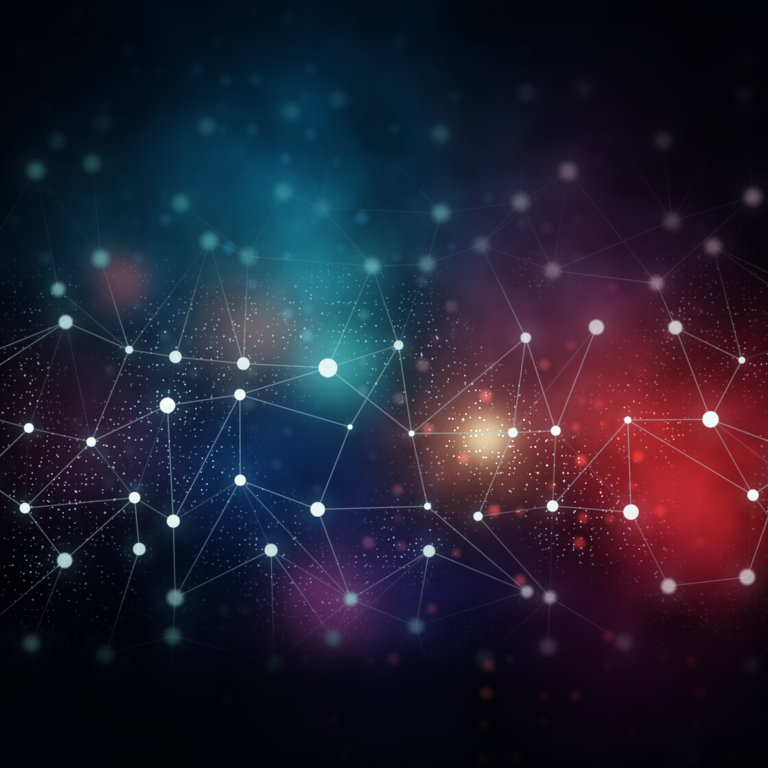
Give the GLSL for this background, as a Shadertoy shader.

```glsl
// A glowing network of linked nodes floating over a dark, colourful nebula.
// Gaussian glows warped by gradient noise form the clouds; a jittered lattice
// supplies nodes and links, which blur away from a horizontal band of focus.

#define NET_CELLS 10.0      // lattice cells across the canvas
#define HUB vec2(0.427, 0.521)
#define FOCUS_Y 0.42        // height of the sharp band
#define FOCUS_HALF 0.205    // half height of the sharp band
#define LINK_WIDTH 0.0006
#define LINK_ALPHA 0.42
#define CLOUD_WARP 0.045
#define EXPOSURE 1.1

vec2 hash2(vec2 p) {
    vec3 q = fract(p.xyx * vec3(0.1031, 0.1030, 0.0973));
    q += dot(q, q.yzx + 33.33);
    return fract((q.xx + q.yz) * q.zy);
}

float gradientCorner(vec2 cell, vec2 f, vec2 corner) {
    return dot(hash2(cell + corner + 57.0) * 2.0 - 1.0, f - corner);
}

float gradientNoise(vec2 p) {
    vec2 i = floor(p), f = p - i;
    vec2 u = f * f * f * (f * (f * 6.0 - 15.0) + 10.0);
    return mix(mix(gradientCorner(i, f, vec2(0, 0)), gradientCorner(i, f, vec2(1, 0)), u.x),
               mix(gradientCorner(i, f, vec2(0, 1)), gradientCorner(i, f, vec2(1, 1)), u.x), u.y);
}

float fbm(vec2 p) {
    float sum = 0.0, amp = 0.6;
    for (int i = 0; i < 4; i++) {
        sum += amp * gradientNoise(p);
        p = p * 2.03 + 11.7;
        amp *= 0.5;
    }
    return sum;
}

float glow(vec2 p, float x, float y, float radius) {
    vec2 d = (p - vec2(x, y)) / radius;
    return exp(-dot(d, d));
}

float focusAt(float y) {
    return exp(-pow(abs(y - FOCUS_Y) / FOCUS_HALF, 4.0));
}

// Coloured clouds, from cool upper left to hot lower right
vec3 nebula(vec2 uv) {
    vec2 p = uv + CLOUD_WARP * vec2(fbm(uv * 5.0), fbm(uv * 5.0 + 31.0));
    vec3 c = vec3(0.004, 0.006, 0.025);
    c += vec3(0.00, 0.07, 0.13) * glow(p, 0.40, 0.83, 0.22);
    c += vec3(0.02, 0.20, 0.27) * glow(p, 0.40, 0.69, 0.20);
    c += vec3(0.08, 0.34, 0.36) * glow(p, 0.43, 0.65, 0.08);
    c += vec3(0.02, 0.10, 0.14) * glow(p, 0.16, 0.66, 0.15);
    c += vec3(0.02, 0.11, 0.25) * glow(p, 0.33, 0.40, 0.16);
    c += vec3(0.05, 0.05, 0.18) * glow(p, 0.52, 0.28, 0.17);
    c += vec3(0.17, 0.06, 0.10) * glow(p, 0.12, 0.45, 0.11);
    c += vec3(0.30, 0.06, 0.04) * glow(p, 0.16, 0.637, 0.035);
    c += vec3(0.42, 0.20, 0.10) * glow(p, 0.33, 0.56, 0.07);
    c += vec3(0.15, 0.07, 0.16) * glow(p, 0.74, 0.66, 0.17);
    c += vec3(0.28, 0.10, 0.13) * glow(p, 0.67, 0.53, 0.10);
    c += vec3(0.50, 0.09, 0.07) * glow(p, 0.80, 0.46, 0.11);
    c += vec3(0.75, 0.08, 0.05) * glow(p, 0.90, 0.36, 0.11);
    c += vec3(0.30, 0.04, 0.07) * glow(p, 0.96, 0.44, 0.14);
    c += vec3(0.13, 0.02, 0.09) * glow(p, 0.82, 0.23, 0.14);
    c += vec3(0.28, 0.07, 0.14) * glow(p, 0.43, 0.23, 0.07);
    c += vec3(0.62, 0.29, 0.13) * glow(p, 0.61, 0.42, 0.085);
    c *= 1.0 + 0.9 * fbm(uv * 7.0 + 4.0);
    c += vec3(0.15, 0.60, 0.55) * glow(uv, HUB.x + 0.015, HUB.y + 0.005, 0.06);
    c += vec3(1.30, 1.15, 0.75) * glow(uv, 0.633, 0.430, 0.027);
    return 1.0 - exp(-c * EXPOSURE);
}

// Random soft dots, one at most in each cell
float specks(vec2 uv, float cells, float radius, float soft, float keep) {
    vec2 id = floor(uv * cells);
    vec2 rnd = hash2(id + cells), kind = hash2(id + cells + 71.0);
    float d = length(uv - (id + 0.25 + 0.5 * rnd) / cells);
    float r = radius * mix(0.4, 1.0, kind.y);
    return step(kind.x, keep) * kind.y * (1.0 - smoothstep(max(r - soft, 0.0), r + soft, d));
}

vec2 nodeAt(vec2 cell) {
    if (cell == floor(HUB * NET_CELLS)) return HUB;
    return (cell + 0.12 + 0.76 * hash2(cell + 5.0)) / NET_CELLS;
}

float segmentDistance(vec2 p, vec2 a, vec2 b) {
    vec2 pa = p - a, ba = b - a;
    return length(pa - ba * clamp(dot(pa, ba) / dot(ba, ba), 0.0, 1.0));
}

void mainImage(out vec4 fragColor, in vec2 fragCoord) {
    float px = 1.0 / min(iResolution.x, iResolution.y);
    vec2 uv = (fragCoord - 0.5 * iResolution.xy) * px + 0.5;
    float focus = focusAt(uv.y);
    vec3 col = nebula(uv);

    // Fine dust gathers in drifts, with warm embers on the right
    float drift = focus * smoothstep(-0.25, 0.3, fbm(uv * 6.0 + 9.0));
    float dust = specks(uv, 85.0, 0.0014, px, 0.5) + specks(uv + 0.37, 140.0, 0.0009, px, 0.45);
    col += vec3(0.62, 0.75, 0.85) * dust * drift;
    float embers = specks(uv, 26.0, 0.008, 0.005, 0.4);
    float emberZone = glow(uv, 0.68, 0.34, 0.22);
    col += embers * (vec3(0.55, 0.16, 0.10) * emberZone + vec3(0.05, 0.15, 0.18) * glow(uv, 0.36, 0.58, 0.3));

    // Links and nodes from the surrounding lattice cells
    vec2 home = floor(uv * NET_CELLS);
    float links = 0.0;
    vec3 tint = mix(vec3(0.35, 0.78, 0.76), vec3(0.75, 0.60, 0.68), smoothstep(0.48, 0.78, uv.x));
    vec4 nodes = vec4(0.0);
    for (int k = 0; k < 9; k++) {
        vec2 cell = home + vec2(k % 3 - 1, k / 3 - 1);
        vec2 a = nodeAt(cell), rnd = hash2(cell + 23.0);
        for (int j = 0; j < 3; j++) {
            vec2 stepTo = j == 0 ? vec2(1, 0) : j == 1 ? vec2(0, 1) : vec2(1, rnd.x < 0.5 ? 1.0 : -1.0);
            float d = segmentDistance(uv, a, nodeAt(cell + stepTo));
            float lit = hash2(cell + float(j) * 17.0).y;
            float line = 1.0 - smoothstep(0.0, LINK_WIDTH + px, d);
            links = max(links, line * smoothstep(0.12, 0.6, lit));
        }
        float sharp = focusAt(a.y);
        bool isHub = a == HUB;
        float size = isHub ? 0.0125 : mix(0.003, 0.011, rnd.y);
        float r = mix(0.010, size, sharp), soft = max(px, 0.008 * (1.0 - sharp));
        float fade = smoothstep(0.09, 0.26, a.y) * (1.0 - smoothstep(0.72, 0.95, a.y));
        float alpha = mix(0.5 * fade * (0.3 + 0.7 * rnd.x), 1.0, sharp);
        float d = length(uv - a);
        float disc = alpha * (1.0 - smoothstep(r - soft, r + soft, d));
        float halo = 0.16 * alpha * exp(-d * d / (6.0 * r * r));
        vec3 nodeColor = mix(tint, vec3(0.94, 0.98, 0.97), sharp);
        if (disc > nodes.a) nodes = vec4(nodeColor, disc);
        col += tint * halo * (1.0 - col);
    }
    float linkFade = LINK_ALPHA * max(focus, 0.16 * (1.0 - smoothstep(0.65, 0.85, uv.y)) * smoothstep(0.1, 0.25, uv.y));
    col = mix(col, vec3(0.72, 0.82, 0.86), links * linkFade);
    col = mix(col, nodes.rgb, nodes.a);
    fragColor = vec4(clamp(col, 0.0, 1.0), 1.0);
}
```
